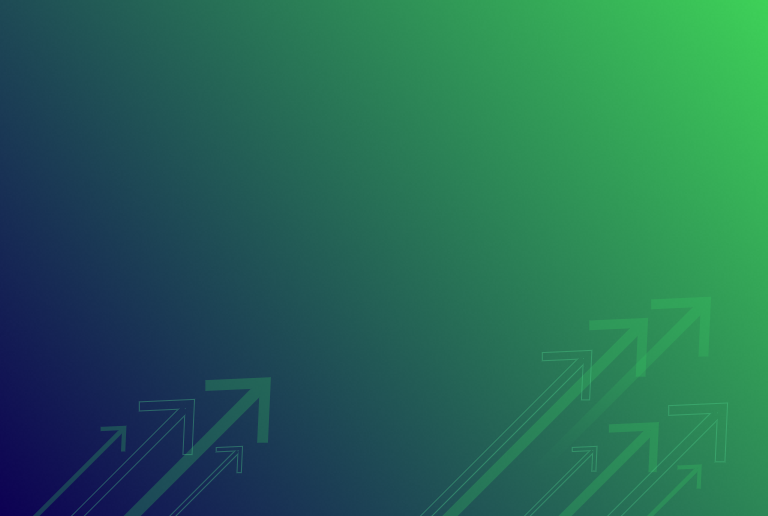
Reproduce this background procedurally as a Shadertoy shader.

```glsl
const vec3 NAVY = vec3(0.05, 0.0, 0.327);
const vec3 GREEN = vec3(0.243, 0.82, 0.345);
const vec3 FILL_TINT = vec3(0.21, 0.80, 0.38);
const vec3 LINE_TINT = vec3(0.30, 0.82, 0.55);

// Diagonal blend; uv runs from 0 to 1 on both axes
vec3 background(vec2 uv) {
    return mix(NAVY, GREEN, dot(uv, vec2(0.645, 0.355)));
}

float hash(vec2 cell) {
    vec3 h = fract(vec3(cell.xyx) * 0.1031);
    h += dot(h, h.yzx + 33.33);
    return fract((h.x + h.y) * h.z);
}

// Faint grain that breaks up colour bands
float grain(vec2 p, float density, float strength) {
    return (hash(floor(p * density)) - 0.5) * strength;
}

// Signed distance to an arrow pointing up and right, with an endless shaft
float arrowDistance(vec2 p, vec2 tip, float size, float shaftRatio) {
    float thickness = 0.165 * size;
    vec2 q = tip - p;
    // Fold over the diagonal so both barbs share one bar
    q = vec2(max(q.x, q.y), min(q.x, q.y));
    float across = q.y - 0.045 * q.x - 0.5 * thickness;
    float barb = max(abs(across) - 0.5 * thickness, q.x - size);
    float shaft = max((q.x - q.y) * 0.7071 - shaftRatio * size, thickness - q.x);
    return min(barb, shaft);
}

float coverage(float dist, float pixel) {
    return clamp(0.5 - dist / pixel, 0.0, 1.0);
}

// Line coverage that keeps its weight when thinner than a pixel
float strokeCoverage(float dist, float width, float pixel) {
    float halfWidth = 0.5 * max(width, pixel);
    return coverage(abs(dist) - halfWidth, pixel) * min(width / pixel, 1.0);
}

// Fades the shaft with its drop below the tip
float shaftFade(float drop, float fadeLength) {
    return 1.0 - smoothstep(0.1 * fadeLength, fadeLength, drop);
}

void mainImage(out vec4 fragColor, in vec2 fragCoord) {
    vec2 p = fragCoord / iResolution.y;
    float pixel = 1.0 / iResolution.y;
    vec3 color = background(fragCoord / iResolution.xy);
    color += grain(p, 344.0, 0.006);

    // Solid arrows: tip, head size, fade length
    vec4 solid[6] = vec4[6](
        vec4(0.245, 0.175, 0.050, 9.0),
        vec4(0.525, 0.269, 0.127, 9.0),
        vec4(1.256, 0.384, 0.114, 9.0),
        vec4(1.378, 0.425, 0.116, 0.36),
        vec4(1.277, 0.182, 0.097, 9.0),
        vec4(1.360, 0.100, 0.047, 9.0));
    for (int i = 0; i < 6; i++) {
        vec4 a = solid[i];
        float mask = coverage(arrowDistance(p, a.xy, a.z, 0.092), pixel);
        color = mix(color, FILL_TINT, 0.26 * mask * shaftFade(a.y - p.y, a.w));
    }

    // Outlined arrows: tip, head size
    vec3 outlined[5] = vec3[5](
        vec3(0.377, 0.226, 0.107),
        vec3(0.470, 0.135, 0.051),
        vec3(1.147, 0.321, 0.096),
        vec3(1.157, 0.135, 0.048),
        vec3(1.410, 0.219, 0.114));
    for (int i = 0; i < 5; i++) {
        vec3 a = outlined[i];
        float line = strokeCoverage(arrowDistance(p, a.xy, a.z, 0.082), 0.0017, pixel);
        color = mix(color, LINE_TINT, 0.42 * line);
    }
    fragColor = vec4(color, 1.0);
}
```
